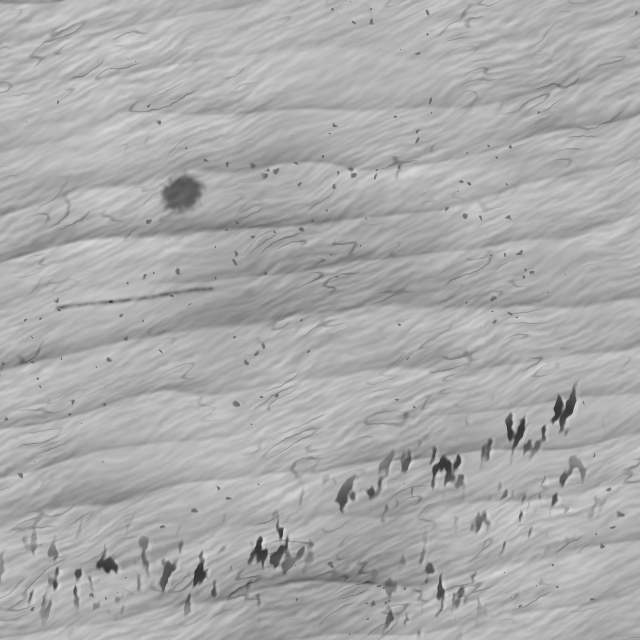
Give the GLSL for this texture, as a Shadertoy shader.

```glsl
// Weathered grey wood: wavy growth ridges rise gently to the right under
// finer slanted fibres, with specks, a knot, a crack and ragged dark bark.
// Everything is layered from stretched gradient noise and distance functions.

const float TAU = 6.2832;
const float WOOD_TONE = 0.722;
const float SPECK_TONE = 0.33;
const float BARK_TONE = 0.19;
const float RIDGE_ANGLE = 0.145;
const float FIBRE_ANGLE = 0.43;
const float BARK_ANGLE = 1.32;

// Two random values in 0..1 for a grid cell
vec2 hash2(vec2 cell) {
    const uint MUL = 1664525u;
    uvec2 q = uvec2(ivec2(cell)) * MUL + 1013904223u;
    for (int i = 0; i < 2; i++) {
        q.x += q.y * MUL;
        q.y += q.x * MUL;
        q ^= q >> 16u;
    }
    return vec2(q & 0xffffu) / 65535.0;
}

float cornerSlope(vec2 cell, vec2 offset) {
    float a = TAU * hash2(cell).x;
    return dot(vec2(cos(a), sin(a)), offset);
}

// Gradient noise, roughly -1..1
float noise(vec2 p) {
    vec2 i = floor(p), f = p - i;
    vec2 u = f * f * f * (f * (f * 6.0 - 15.0) + 10.0);
    vec2 e = vec2(0.0, 1.0);
    float low = mix(cornerSlope(i, f), cornerSlope(i + e.yx, f - e.yx), u.x);
    float high = mix(cornerSlope(i + e, f - e), cornerSlope(i + 1.0, f - 1.0), u.x);
    return 1.5 * mix(low, high, u.y);
}

// Coordinates with x running along the given direction
vec2 along(vec2 p, float angle) {
    float c = cos(angle), s = sin(angle);
    return vec2(c * p.x + s * p.y, c * p.y - s * p.x);
}

float segmentDistance(vec2 p, vec2 a, vec2 b) {
    vec2 d = b - a;
    return length(p - a - d * clamp(dot(p - a, d) / dot(d, d), 0.0, 1.0));
}

float glow(float dist, float width) {
    return exp(-dist * dist / (width * width));
}

// Dark lower edge of each growth ridge, fading upwards
float ridges(vec2 p, float count) {
    float t = p.y * count + 0.6 * noise(p * vec2(1.7, 4.0)) + 0.16 * noise(p * vec2(7.0, 16.0));
    float f = fract(t);
    float strength = mix(0.35, 1.0, hash2(vec2(floor(t), 5.0)).x);
    strength *= 0.85 + 0.6 * noise(p * vec2(3.0, 9.0) + 20.0);
    return strength * smoothstep(0.0, 0.1, f) * exp(-3.6 * f) * (1.0 - smoothstep(0.8, 1.0, f));
}

// Fibre height, stretched along x
float fibreHeight(vec2 p) {
    return noise(p * vec2(13.0, 62.0)) + 0.7 * noise(p * vec2(34.0, 125.0) + 31.0);
}

// Thin crease along the zero line of a stretched noise
float crease(vec2 p, vec2 scale, float width) {
    return 1.0 - smoothstep(0.0, width, abs(noise(p * scale)));
}

// Scattered round spots; density is the share of cells that hold one
float specks(vec2 p, float cells, float density) {
    p *= cells;
    vec2 home = floor(p);
    float cover = 0.0;
    for (int y = -1; y <= 1; y++)
    for (int x = -1; x <= 1; x++) {
        vec2 cell = home + vec2(x, y);
        vec2 kind = hash2(cell + 71.0);
        float radius = mix(0.14, 0.32, kind.y) * smoothstep(0.0, 0.1, density - kind.x);
        float d = length(p - cell - hash2(cell));
        cover = max(cover, 1.0 - smoothstep(0.3 * radius, radius + 0.001, d));
    }
    return cover * smoothstep(0.0, 0.04, density);
}

// Ragged upright flakes, limited to a soft mask
float bark(vec2 p, float mask) {
    float v = noise(p * vec2(15.0, 46.0)) + 0.65 * noise(p * vec2(42.0, 100.0) + 13.0);
    return mask * smoothstep(0.33, 0.75, v + 0.5 * mask - 0.27);
}

void mainImage(out vec4 fragColor, in vec2 fragCoord) {
    vec2 uv = fragCoord / iResolution.y;
    vec2 wobble = vec2(noise(uv * 9.0), noise(uv * 9.0 + 40.0));
    vec2 jitter = vec2(noise(uv * 95.0), noise(uv * 95.0 + 60.0));
    vec2 ridgeP = along(uv, RIDGE_ANGLE);
    vec2 fibreP = along(uv + 0.012 * wobble + 0.0015 * jitter, FIBRE_ANGLE);
    float patches = noise(uv * vec2(3.0, 5.0) + 7.0);

    // Broad shading and growth ridges
    float tone = WOOD_TONE + 0.045 * patches - 0.24 * ridges(ridgeP, 12.0);
    tone += 0.03 * noise(ridgeP * vec2(5.0, 38.0) + 3.0);
    tone -= 0.07 * glow(segmentDistance(uv, vec2(0.35, 0.57), vec2(0.62, 0.62)), 0.09);
    tone -= 0.09 * glow(segmentDistance(uv, vec2(0.42, 0.04), vec2(0.6, 0.15)), 0.08);

    // Fibres lit from above, with dark creases
    float rough = smoothstep(-0.5, 0.4, noise(uv * 5.0 + 50.0));
    float height = fibreHeight(fibreP);
    float relief = height - fibreHeight(fibreP + vec2(0.0, 0.004));
    tone += mix(0.5, 1.0, rough) * (0.045 * height + 0.065 * relief);
    float creaseMask = rough * smoothstep(0.0, 0.5, noise(fibreP * vec2(12.0, 25.0) + 80.0));
    tone -= 0.15 * creaseMask * crease(fibreP, vec2(16.0, 55.0), 0.16);

    // Specks, denser across the middle
    float middle = glow(segmentDistance(uv, vec2(0.0, 0.45), vec2(0.7, 0.66)), 0.16);
    float density = 0.05 + 0.13 * middle + 0.16 * noise(uv * 6.0 + 90.0);
    tone = mix(tone, SPECK_TONE, 0.72 * specks(uv + 0.004 * jitter, 52.0, density));

    // Knot and long crack
    vec2 knotP = along(uv - vec2(0.285, 0.698), 0.6) + 0.005 * jitter;
    float knot = 1.0 - smoothstep(0.55, 1.15, length(knotP / vec2(0.037, 0.03)));
    tone = mix(tone, 0.32 + 0.1 * noise(fibreP * vec2(30.0, 90.0)), 0.9 * knot);
    vec2 crackP = uv + 0.004 * wobble;
    float crack = glow(segmentDistance(crackP, vec2(0.09, 0.517), vec2(0.33, 0.549)), 0.0035);
    tone -= 0.27 * crack * (0.8 + 0.4 * jitter.x);

    // Bark flakes in slanting belts, each with a pale right edge
    float belt = glow(segmentDistance(uv, vec2(0.06, 0.1), vec2(0.4, 0.11)), 0.06);
    belt = max(belt, glow(segmentDistance(uv, vec2(0.4, 0.14), vec2(0.89, 0.365)), 0.045));
    belt = max(belt, 0.85 * glow(segmentDistance(uv, vec2(0.64, 0.05), vec2(0.87, 0.24)), 0.06));
    belt *= clamp(0.9 + 0.5 * noise(uv * 11.0 + 25.0), 0.0, 1.0);
    vec2 barkP = along(uv + 0.008 * wobble + 0.002 * jitter, BARK_ANGLE);
    float flakes = bark(barkP, belt);
    tone += 0.09 * max(bark(barkP + vec2(0.0, 0.006), belt) - flakes, 0.0);
    tone = mix(tone, BARK_TONE, 0.95 * flakes);

    fragColor = vec4(vec3(clamp(tone, 0.1, 0.9)), 1.0);
}
```
